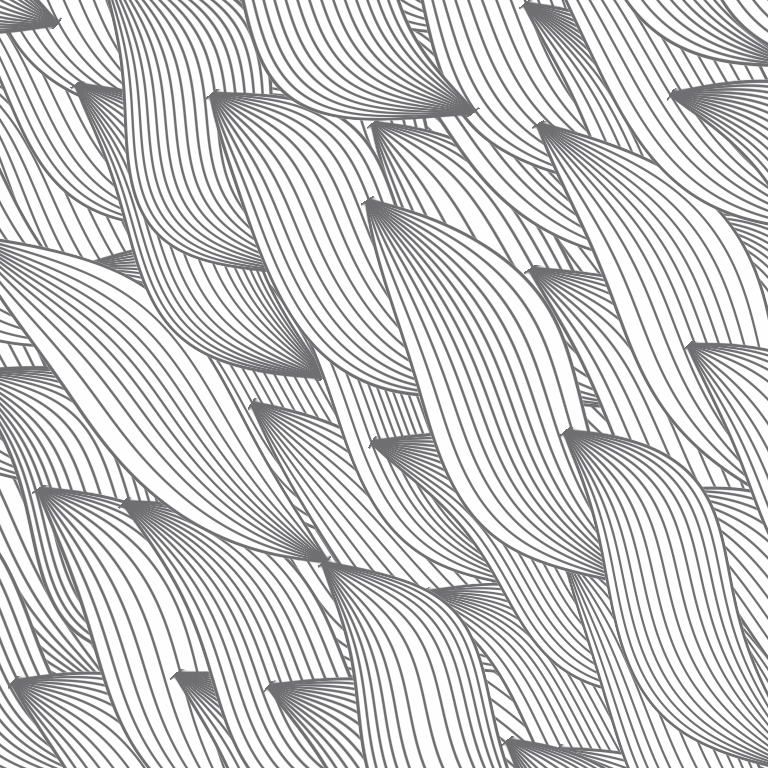
A WebGL 2 fragment shader for this pattern:

```glsl
#version 300 es
precision highp float;
// Flowing locks of hair drawn as grey line art on white, running down to the right.
// Each lock is an S-shaped lens on a jittered brick lattice; its strands converge
// at both tips, and locks are painted over one another in two layers.

uniform vec2 u_resolution;
out vec4 fragColor;

const float PI = 3.14159265;
const vec3 PAPER = vec3(0.995);
const vec3 INK = vec3(0.435, 0.435, 0.445);
const float FLOW_ANGLE = -0.80;
const vec2 CELL = vec2(0.30, 0.115);   // lattice step along and across the flow
const float STRAND_HALF = 0.00155;     // half line widths
const float EDGE_HALF = 0.0021;
const float STRAND_GAP = 0.0165;

vec2 hash2(vec2 c) {
  vec3 q = fract(vec3(c.xyx) * vec3(0.1031, 0.1030, 0.0973));
  q += dot(q, q.yzx + 33.33);
  return fract((q.xx + q.yz) * q.zy);
}

// Dot product of a corner's random unit gradient with the offset from it
float cornerGradient(vec2 corner, vec2 offset) {
  float a = 2.0 * PI * hash2(corner + 71.0).x;
  return dot(vec2(cos(a), sin(a)), offset);
}

float gradientNoise(vec2 p) {
  vec2 i = floor(p), f = fract(p);
  vec2 w = f * f * f * (f * (f * 6.0 - 15.0) + 10.0);
  vec2 e = vec2(1.0, 0.0);
  float low = mix(cornerGradient(i, f), cornerGradient(i + e, f - e), w.x);
  float high = mix(cornerGradient(i + e.yx, f - e.yx), cornerGradient(i + 1.0, f - 1.0), w.x);
  return mix(low, high, w.y);
}

// Coordinates along and across a direction
vec2 alongAcross(vec2 p, float angle) {
  vec2 dir = vec2(cos(angle), sin(angle));
  return vec2(dot(p, dir), dot(p, vec2(-dir.y, dir.x)));
}

float stroke(float dist, float halfWidth, float aa) {
  return 1.0 - smoothstep(halfWidth - aa, halfWidth + aa, abs(dist));
}

// Distance from x to the nearest whole number
float toNearestLine(float x) {
  return abs(fract(x + 0.5) - 0.5);
}

// Ink (x) and coverage (y) of one lock, in its own along/across coordinates
vec2 lockLayer(vec2 p, vec2 id, float aa) {
  vec2 r = hash2(id + 11.0), k = hash2(id + 37.0);
  float halfLength = mix(0.25, 0.31, r.x);
  float halfWidth = mix(0.078, 0.108, r.y);
  float sway = mix(0.018, 0.044, k.x);
  float bend = mix(-0.028, 0.028, k.y);
  float s = p.x / halfLength;
  if (abs(s) >= 1.0) return vec2(0.0);

  // Lens profile around a swaying spine, with the slope of the local strand
  float width = max(halfWidth * (1.0 - s * s), 1e-4);
  float spine = bend * (1.0 - s * s) - sway * sin(PI * s);
  float t = (p.y - spine) / width;
  if (abs(t) > 1.0 + 4.0 * EDGE_HALF / width) return vec2(0.0);
  float slope = -2.0 * s * (bend + t * halfWidth) - sway * PI * cos(PI * s);
  float scale = width * inversesqrt(1.0 + slope * slope / (halfLength * halfLength));

  // Strands with gently uneven spacing, then the heavier outline
  float count = floor(halfWidth / STRAND_GAP * mix(0.85, 1.25, k.x) + 0.5);
  float uneven = mix(-0.12, 0.12, r.x);
  float x = count * (t + uneven * sin(PI * t));
  float stretch = count * (1.0 + uneven * PI * cos(PI * t));
  float ink = stroke(toNearestLine(x) * scale / stretch, STRAND_HALF, aa);
  float edge = (1.0 - abs(t)) * scale;
  ink = max(ink, stroke(edge, EDGE_HALF, aa));
  return vec2(ink, smoothstep(-aa, aa, edge + EDGE_HALF));
}

// Strands seen wherever no lock covers the ground
float groundStrands(vec2 flow, float aa) {
  float x = (flow.y + 0.02 * sin(flow.x * 9.0)) / STRAND_GAP;
  return stroke(toNearestLine(x) * STRAND_GAP, STRAND_HALF, aa);
}

void main() {
  float side = min(u_resolution.x, u_resolution.y);
  vec2 p = gl_FragCoord.xy / side;
  float aa = 0.75 / side;

  // Slow drift of the whole flow
  vec2 drift = vec2(gradientNoise(p * 2.2), gradientNoise(p * 2.2 + 17.0));
  vec2 flow = alongAcross(p + 0.045 * drift, FLOW_ANGLE);
  float ink = groundStrands(flow, aa);

  // Lower layer first, then the locks lying on top
  float nearRow = floor(flow.y / CELL.y + 0.5);
  for (int layer = 0; layer < 2; layer++) {
    for (int j = -2; j <= 2; j++) {
      float row = nearRow + float(j);
      float stagger = 0.5 * mod(row, 2.0) + 0.25 * hash2(vec2(row, 5.0)).x;
      float nearColumn = floor(flow.x / CELL.x - stagger + 0.5);
      for (int i = -2; i <= 2; i++) {
        vec2 id = vec2(nearColumn + float(i), row) + 40.0;
        vec2 jitter = hash2(id) - 0.5, pick = hash2(id + 53.0);
        if ((pick.x < 0.35) != (layer == 1)) continue;
        vec2 center = (id - 40.0 + vec2(stagger, 0.0) + jitter * vec2(0.25, 0.3)) * CELL;
        vec2 local = alongAcross(flow - center, mix(-0.2, 0.2, pick.y));
        vec2 lock = lockLayer(local, id, aa);
        ink = mix(ink, lock.x, lock.y);
      }
    }
  }
  fragColor = vec4(mix(PAPER, INK, ink), 1.0);
}
```
